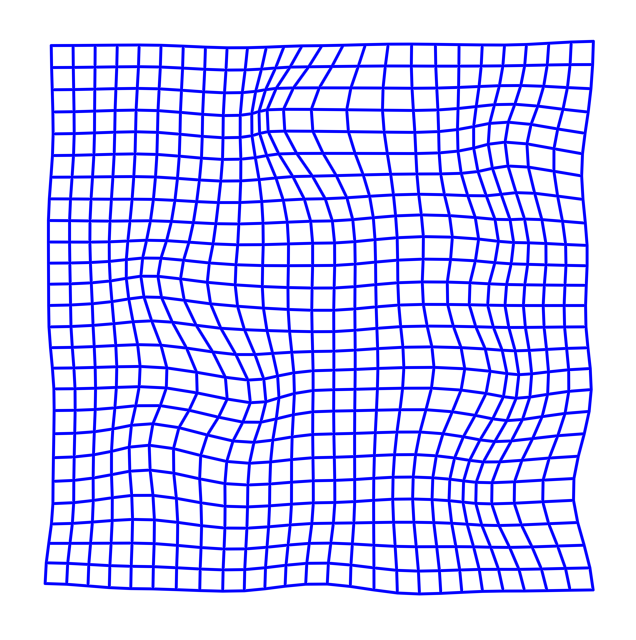
This pattern is drawn by a WebGL 2 fragment shader. Its source:

```glsl
#version 300 es
precision highp float;

uniform vec2 u_resolution;
out vec4 fragColor;

const float CELLS = 25.0;
const float PITCH = 0.03407;
const float HALF_WIDTH = 0.0023;
const vec2 GRID_CENTER = vec2(0.0025, 0.004);
const vec3 PAPER = vec3(1.0);
const vec3 INK = vec3(0.0, 0.0, 1.0);

vec2 hash22(vec2 p) {
    vec3 h = fract(p.xyx * vec3(0.1031, 0.1030, 0.0973));
    h += dot(h, h.yzx + 33.33);
    return fract((h.xx + h.yz) * h.zy);
}

// Smooth two-component noise in -1..1
vec2 noise2(vec2 p) {
    vec2 i = floor(p);
    vec2 f = fract(p);
    f = f * f * (3.0 - 2.0 * f);
    vec2 low = mix(hash22(i), hash22(i + vec2(1.0, 0.0)), f.x);
    vec2 high = mix(hash22(i + vec2(0.0, 1.0)), hash22(i + 1.0), f.x);
    return 2.0 * mix(low, high, f.y) - 1.0;
}

// Local shove that fades with distance
vec2 push(vec2 p, vec2 center, float radius, vec2 amount) {
    vec2 d = (p - center) / radius;
    return amount * exp(-dot(d, d));
}

// Offset of the sheet, in cells
vec2 warpOffset(vec2 p) {
    vec2 offset = 0.27 * noise2(p / 4.2 + 11.0);
    offset += push(p, vec2(13.0, 21.7), 2.9, vec2(-2.15, 0.1));
    offset += push(p, vec2(7.5, 9.5), 2.6, vec2(1.4, -0.3));
    offset += push(p, vec2(6.0, 13.5), 2.6, vec2(-1.05, 0.4));
    offset += push(p, vec2(5.5, 6.5), 2.3, vec2(-0.5, 0.5));
    offset += push(p, vec2(22.7, 19.5), 2.6, vec2(-0.9, 0.55));
    offset += push(p, vec2(19.0, 16.0), 2.3, vec2(0.8, 0.1));
    offset += push(p, vec2(19.0, 10.0), 2.6, vec2(1.4, 0.0));
    offset += push(p, vec2(22.3, 4.5), 3.0, vec2(-1.6, -0.2));
    return offset;
}

vec2 warp(vec2 p) {
    return p + warpOffset(p);
}

// Approximate flat position of a warped point
vec2 unwarp(vec2 p) {
    vec2 q = p;
    for (int i = 0; i < 8; i++) {
        q = mix(q, p - warpOffset(q), 0.75);
    }
    return q;
}

float segmentDistance(vec2 p, vec2 a, vec2 b) {
    vec2 ab = b - a;
    vec2 ap = p - a;
    return length(ap - ab * clamp(dot(ap, ab) / dot(ab, ab), 0.0, 1.0));
}

// Distance to the straight threads joining nearby knots
float meshDistance(vec2 p, float cells) {
    vec2 base = floor(unwarp(p));
    float nearest = 100.0;
    for (int y = -1; y <= 1; y++) {
        for (int x = -1; x <= 1; x++) {
            vec2 knot = base + vec2(x, y);
            if (any(lessThan(knot, vec2(0.0))) || any(greaterThan(knot, vec2(cells)))) continue;
            vec2 a = warp(knot);
            if (knot.x < cells) {
                nearest = min(nearest, segmentDistance(p, a, warp(knot + vec2(1.0, 0.0))));
            }
            if (knot.y < cells) {
                nearest = min(nearest, segmentDistance(p, a, warp(knot + vec2(0.0, 1.0))));
            }
        }
    }
    return nearest;
}

void main() {
    float scale = min(u_resolution.x, u_resolution.y);
    vec2 p = (gl_FragCoord.xy - 0.5 * u_resolution) / scale;
    vec2 gridPoint = (p - GRID_CENTER) / PITCH + 0.5 * CELLS;

    float d = meshDistance(gridPoint, CELLS) * PITCH - HALF_WIDTH;
    float edge = 0.75 / scale;
    float ink = 1.0 - smoothstep(-edge, edge, d);
    fragColor = vec4(mix(PAPER, INK, ink), 1.0);
}
```
